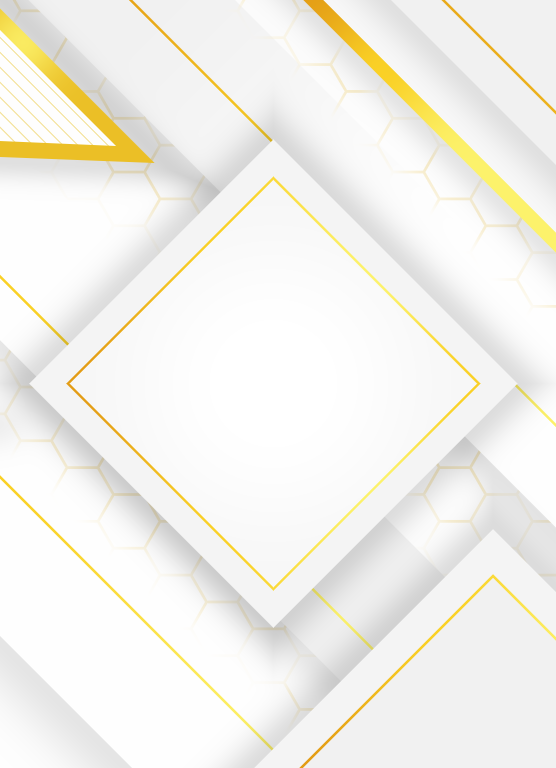
Write a WebGL 2 fragment shader that draws this background.

```glsl
#version 300 es
precision highp float;
// Stacked white paper panels cut on the diagonal, with gold trim, faint
// honeycomb and two framed diamonds. Layers are painted bottom to top from
// signed distances; each layer drops a soft shadow on those below it.
uniform vec2 u_resolution;
out vec4 outColor;

const float DIAG = 0.70710678;
const vec3 WHITE = vec3(0.996);
const vec3 PAPER = vec3(0.945);
const vec3 AMBER = vec3(0.89, 0.61, 0.08);
const vec3 GOLD = vec3(0.98, 0.82, 0.15);
const vec3 LEMON = vec3(0.99, 0.95, 0.42);
const vec3 COMB = vec3(0.97, 0.92, 0.77);

float cover(float dist, float px) { return clamp(0.5 - dist / px, 0.0, 1.0); }

vec3 gold(float t) {
    return mix(mix(AMBER, GOLD, smoothstep(0.0, 0.5, t)), LEMON, smoothstep(0.5, 1.0, t));
}

vec3 shade(vec3 col, float dist, float width, float strength) {
    float k = max(dist, 0.0) / width;
    return col * (1.0 - strength * exp(-k * k));
}

// Fills everything beyond a diagonal edge and shadows the side before it.
vec3 panel(vec3 col, float diag, float edge, vec3 fill, float width, float strength, float px) {
    float dist = (edge - diag) * DIAG;
    return mix(shade(col, dist, width, strength), fill, cover(dist, px));
}

vec3 stroke(vec3 col, float dist, float halfWidth, vec3 ink, float px) {
    return mix(col, ink, cover(abs(dist) - halfWidth, px));
}

vec2 gradientAt(vec2 cell) {
    float angle = 6.2832 * fract(sin(dot(cell, vec2(127.1, 311.7))) * 4375.85);
    return vec2(cos(angle), sin(angle));
}

float gradientNoise(vec2 p) {
    vec2 i = floor(p), f = fract(p), e = vec2(1.0, 0.0);
    vec2 u = f * f * (3.0 - 2.0 * f);
    float low = mix(dot(gradientAt(i), f), dot(gradientAt(i + e), f - e), u.x);
    float high = mix(dot(gradientAt(i + e.yx), f - e.yx), dot(gradientAt(i + 1.0), f - 1.0), u.x);
    return mix(low, high, u.y);
}

// Distance to the nearest edge of a flat-topped honeycomb.
float hexEdge(vec2 p, float radius) {
    vec2 period = radius * vec2(3.0, 1.7320508);
    vec2 a = mod(p + period * 0.5, period) - period * 0.5;
    vec2 b = mod(p, period) - period * 0.5;
    vec2 g = abs(dot(a, a) < dot(b, b) ? a : b);
    return radius * 0.8660254 - max(g.y, dot(g, vec2(0.8660254, 0.5)));
}

float diamond(vec2 q, float size) { return (abs(q.x) + abs(q.y) - size) * DIAG; }

vec3 framedDiamond(vec3 col, vec2 q, float size, float inner, vec3 core, vec3 rim, float px) {
    float outer = diamond(q, size), frame = diamond(q, inner);
    col = shade(col, outer, 0.032, 0.13);
    col = mix(col, PAPER + 0.01, cover(outer, px));
    col = mix(col, mix(core, rim, smoothstep(0.05, 0.27, length(q))), cover(frame, px));
    float x = q.x / inner;
    return stroke(col, frame, 0.0016, gold(min((x + 1.0) / 1.5, 1.55 - 1.1 * x)), px);
}

// Gold wedge at the left with a striped white inside.
vec3 wedge(vec3 col, vec2 p, float px) {
    float diag = p.x + p.y;
    float outer = max((diag - 0.989) * DIAG, 0.7956 - 0.039 * p.x - p.y);
    float inner = max((diag - 0.961) * DIAG, 0.8164 - 0.043 * p.x - p.y);
    col = shade(col, outer - 0.004, 0.025, 0.12);
    vec2 glint = (p - vec2(0.03, 0.945)) / 0.055;
    vec3 metal = mix(vec3(0.92, 0.75, 0.15), LEMON, 0.85 * exp(-dot(glint, glint)));
    col = mix(col, metal, cover(outer, px));
    float stripe = (abs(fract((0.961 - diag) / 0.0195) - 0.5) * 0.0195) * DIAG;
    vec3 inside = stroke(WHITE, stripe, 0.0007, vec3(0.95, 0.87, 0.55), px);
    return mix(col, inside, cover(inner, px));
}

void main() {
    vec2 p = gl_FragCoord.xy / u_resolution.y;
    float px = 1.0 / u_resolution.y;
    float diag = p.x + p.y - 1.0;   // across the panels
    float along = p.x - p.y + 1.0;  // down the panels

    float patches = smoothstep(-0.3, 0.2, gradientNoise(p * 11.0));
    float comb = cover(hexEdge(p - vec2(0.168, 0.741), 0.0404) - 0.0018, px) * mix(0.2, 0.85, patches);

    // Lower left panels
    vec3 col = panel(WHITE, diag, -0.828, WHITE, 0.055, 0.1, px);
    col = mix(col, COMB, comb * smoothstep(-0.59, -0.49, diag));
    col = shade(col, length((p - vec2(-0.01, 0.445)) * vec2(0.7, 1.0)), 0.03, 0.06);
    col = stroke(col, (diag + 0.621) * DIAG, 0.0016, gold(0.1 + 0.64 * along), px);

    // Middle panels
    vec3 fill = mix(WHITE, PAPER, smoothstep(0.5, 1.15, along));
    col = panel(col, diag, -0.443, fill, 0.035, 0.09, px);
    col = stroke(col, (diag + 0.360) * DIAG, 0.0017, gold(0.25 + 0.6 * along), px);
    fill = mix(WHITE, COMB, comb * smoothstep(-0.2, -0.08, diag));
    col = panel(col, diag, -0.172, fill, 0.02, 0.0, px);

    // Upper right panels
    fill = mix(PAPER, WHITE, smoothstep(0.15, 0.95, along));
    col = panel(col, diag, 0.037, fill, 0.035, 0.1, px);
    col = stroke(col, (diag - 0.170) * DIAG, 0.0017, gold(0.75 * along), px);
    col = panel(col, diag, 0.306, mix(fill, WHITE, 0.75), 0.02, 0.0, px);
    col = mix(col, COMB, comb * smoothstep(0.27, 0.34, diag));
    col = panel(col, diag, 0.395, gold(smoothstep(0.3, 0.88, along)), 0.028, 0.1, px);
    col = panel(col, diag, 0.421, vec3(0.975), 0.02, 0.0, px);
    col = panel(col, diag, 0.509, PAPER, 0.035, 0.1, px);
    col = stroke(col, (diag - 0.577) * DIAG, 0.0016, gold(0.05 + 0.2 * along), px);

    // Foreground shapes
    col = wedge(col, p, px);
    col = framedDiamond(col, p - vec2(0.356, 0.5005), 0.318, 0.2675, vec3(1.0), vec3(0.968), px);
    col = framedDiamond(col, p - vec2(0.642, -0.007), 0.318, 0.257, PAPER, PAPER, px);
    outColor = vec4(col, 1.0);
}
```
